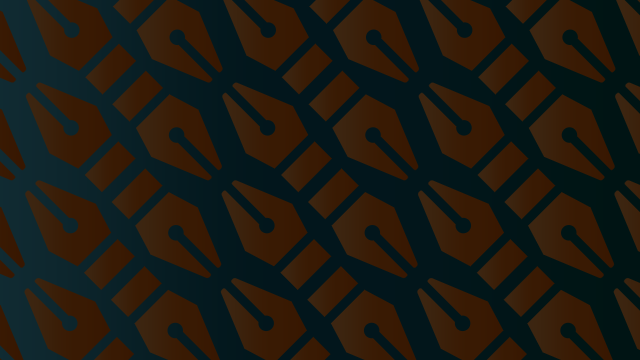
This pattern is drawn by a Shadertoy shader. Its source:

```glsl
// Diagonal fountain-pen nibs, each with a collar band, in interlocking
// opposed pairs on a slightly sheared lattice. Convex half-plane distances
// cut each nib; every piece has its own left-to-right brown fade over teal.

const vec2 PITCH = vec2(54.56, 27.15);   // lattice step, percent of height
const float ROW_SHIFT = 0.19;            // sideways drift per row
const vec2 FIRST_NIB = vec2(19.38, 10.19);
const vec2 PAIR_OFFSET = vec2(29.3, -2.0);
const vec2 AXIS = vec2(0.70711, -0.70711); // from nib tip to collar
const float BAND_DISTANCE = 15.3;
const vec2 BAND_HALF = vec2(3.38, 6.6);

// Position relative to the nearest lattice copy of a centre
vec2 repeatAround(vec2 p, vec2 centre) {
    vec2 q = p - centre;
    float row = floor(q.y / PITCH.y + 0.5);
    q -= row * vec2(ROW_SHIFT, PITCH.y);
    q.x -= PITCH.x * floor(q.x / PITCH.x + 0.5);
    return q;
}

// Coordinates along and across the pen
vec2 toPen(vec2 q) {
    return vec2(dot(q, AXIS), dot(q, vec2(-AXIS.y, AXIS.x)));
}

float smoothMax(float a, float b, float k) {
    float h = max(k - abs(a - b), 0.0) / k;
    return max(a, b) + 0.25 * k * h * h;
}

// Signed distance to the left side of the line a to b
float edgeDistance(vec2 p, vec2 a, vec2 b) {
    vec2 d = normalize(b - a);
    return dot(p - a, vec2(-d.y, d.x));
}

float boxDistance(vec2 p, vec2 halfSize) {
    vec2 d = abs(p) - halfSize;
    return length(max(d, 0.0)) + min(max(d.x, d.y), 0.0);
}

// Nib with its breather hole at the origin and its tip at negative x
float nibDistance(vec2 p) {
    p.y = abs(p.y);
    vec2 tip = vec2(-15.3, 2.7);
    vec2 shoulder = vec2(0.7, 9.26);
    vec2 base = vec2(9.4, 6.6);
    float body = max(edgeDistance(p, tip, shoulder),
                     edgeDistance(p, shoulder, base));
    body = max(body, p.x - base.x);
    float hole = length(p) - 2.15;
    float slit = max(p.y - 1.25, p.x);
    body = max(body, -min(hole, slit));
    return smoothMax(body, tip.x - p.x, 0.6);
}

vec3 backgroundColor(float x) {
    vec3 teal = mix(vec3(0.07, 0.175, 0.205), vec3(0.007, 0.087, 0.108),
                    smoothstep(-0.1, 0.45, x));
    return mix(teal, vec3(0.0, 0.08, 0.078), smoothstep(0.6, 1.0, x));
}

// Brown fade across one piece, t from 0 at its left to 1 at its right
vec3 pieceColor(float t) {
    vec3 brown = mix(vec3(0.235, 0.147, 0.067), vec3(0.225, 0.103, 0.012),
                     smoothstep(0.0, 0.6, t));
    return mix(brown, vec3(0.217, 0.09, 0.004), smoothstep(0.6, 1.0, t));
}

vec3 paintPiece(vec3 under, float dist, float t, float pixel) {
    float coverage = clamp(0.5 - dist / pixel, 0.0, 1.0);
    return mix(under, pieceColor(t), coverage);
}

void mainImage(out vec4 fragColor, in vec2 fragCoord) {
    float pixel = 100.0 / iResolution.y;
    vec2 p = fragCoord * pixel;
    vec3 color = backgroundColor(fragCoord.x / iResolution.x);

    // Two opposed pens per lattice cell
    for (int i = 0; i < 2; i++) {
        float facing = 1.0 - 2.0 * float(i);
        vec2 centre = FIRST_NIB + float(i) * PAIR_OFFSET;

        vec2 nib = repeatAround(p, centre);
        float nibFade = (nib.x + 0.6 * facing) / 23.8 + 0.5;
        color = paintPiece(color, nibDistance(toPen(nib * facing)), nibFade, pixel);

        vec2 band = repeatAround(p, centre + facing * BAND_DISTANCE * AXIS);
        float bandFade = band.x / 14.1 + 0.5;
        color = paintPiece(color, boxDistance(toPen(band), BAND_HALF), bandFade, pixel);
    }
    fragColor = vec4(color, 1.0);
}
```
